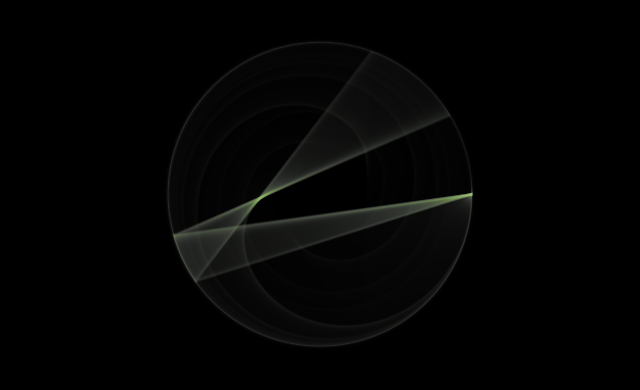
This background is drawn by a Shadertoy shader. Its source:

```glsl
// Light reflecting inside a dark circular mirror: a bright fan and a faint wide
// beam leave the rightmost point. Each bounce is a family of chords; its density
// is integrated along the family, so the caustic curves emerge by themselves.

const float FAN_START = 3.412;
const float FAN_END = 3.756;
const float FULL_TURN = 6.2832;

// Signed distance to the chord joining angles bounce*a and (bounce+1)*a.
float chordDistance(vec2 p, float bounce, float a) {
    float normalAngle = (bounce + 0.5) * a;
    return dot(p, vec2(cos(normalAngle), sin(normalAngle))) - cos(0.5 * a);
}

// Exact average of a soft line whose distance sweeps from d0 to d1.
float sweptLine(float d0, float d1) {
    float middle = 0.5 * (d0 + d1);
    float span = max(abs(d1 - d0), 1e-4);
    return (smoothstep(-0.011, 0.011, middle + 0.5 * span)
          - smoothstep(-0.011, 0.011, middle - 0.5 * span)) / span;
}

// Bright fan: strong leading edge, thin trailing edge, dim body.
float fanLight(vec2 p, float bounce) {
    const int STEPS = 64;
    float stepAngle = (FAN_END - FAN_START) / float(STEPS);
    float previous = chordDistance(p, bounce, FAN_START);
    float light = 0.0;
    for (int i = 0; i < STEPS; i++) {
        float t = (float(i) + 0.5) / float(STEPS);
        float next = chordDistance(p, bounce, FAN_START + float(i + 1) * stepAngle);
        float weight = 0.075 + 0.36 * exp(-14.0 * t) + 0.2 * exp(-30.0 * (1.0 - t));
        light += weight * sweptLine(previous, next) * stepAngle;
        previous = next;
    }
    return light;
}

// Faint wide beam: only its caustics are bright enough to stand out.
float wideLight(vec2 p, float bounce) {
    const int STEPS = 120;
    float stepAngle = (FULL_TURN - FAN_END) / float(STEPS);
    float previous = chordDistance(p, bounce, FAN_END);
    float light = 0.0;
    for (int i = 0; i < STEPS; i++) {
        float next = chordDistance(p, bounce, FAN_END + float(i + 1) * stepAngle);
        light += sweptLine(previous, next) * stepAngle;
        previous = next;
    }
    return 0.0065 * light;
}

void mainImage(out vec4 fragColor, in vec2 fragCoord) {
    // Mirror space: the rim has radius one.
    vec2 p = (fragCoord - 0.5 * iResolution.xy) / iResolution.y;
    p = (p - vec2(0.0, 0.002)) / 0.39;
    float radius = length(p);
    float light = 0.0;

    // Light inside the mirror
    if (radius < 1.02) {
        light = fanLight(p, 0.0) + fanLight(p, 1.0);
        float strength = 1.0;
        for (int bounce = 0; bounce < 6; bounce++) {
            light += strength * wideLight(p, float(bounce));
            strength *= 0.85;
        }
        light *= 1.0 - smoothstep(0.996, 1.006, radius);
    }

    // Rim, brighter on the left and where the fan strikes it
    float angle = mod(atan(p.y, p.x), FULL_TURN);
    float struck = smoothstep(FAN_START - 0.02, FAN_START, angle)
                 * (1.0 - smoothstep(FAN_END, FAN_END + 0.02, angle));
    float rim = 0.17 - 0.05 * p.x / max(radius, 0.01) + 0.15 * struck;
    light += rim * exp(-abs(radius - 0.999) / 0.006);

    // Soft exposure: grey when dim, green when bright
    float glow = 0.78 * (1.0 - exp(-light));
    vec3 tint = mix(vec3(0.94, 1.0, 0.92), vec3(0.8, 1.0, 0.6), smoothstep(0.15, 0.55, glow));
    fragColor = vec4(glow * tint, 1.0);
}
```
